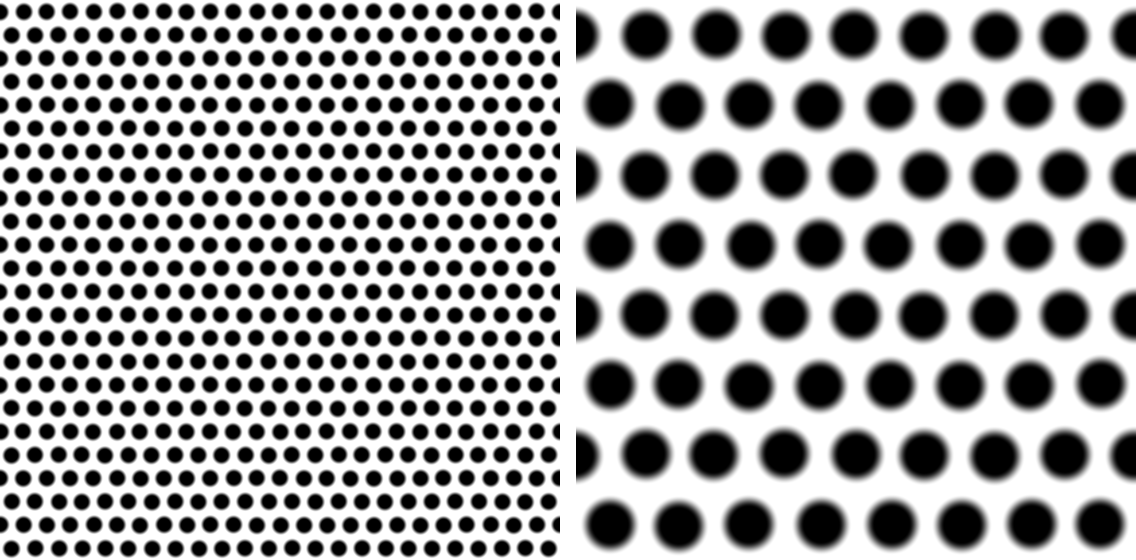
Left: the whole. Right: its middle third, enlarged.
This pattern is drawn by a WebGL 1 fragment shader. Its source:

```glsl
precision highp float;
// Soft black dots on white in 24 staggered rows of 24, every other row shifted
// by half a cell. Each dot is a blurred disc, nudged by a wrapped per-cell hash
// and a slow sideways sway that runs once up the canvas, so the tile is seamless.
uniform vec2 u_resolution;

const float REPEATS = 24.0;

// Two random values in 0..1 for one cell
vec2 hash2(vec2 cell) {
  vec2 q = vec2(dot(cell, vec2(127.1, 311.7)), dot(cell, vec2(269.5, 183.3)));
  return fract(sin(q) * 4375.85);
}

// Distance from p, in cell units, to the centre of its dot
float dotDistance(vec2 p) {
  float row = floor(p.y);
  p.x += 0.5 * mod(row, 2.0);
  vec2 cell = mod(floor(p), REPEATS);

  vec2 nudge = (hash2(cell) - 0.5) * vec2(0.05, 0.04);
  nudge.x += 0.018 * cos(6.2831853 * (cell.y + 0.5) / REPEATS);
  return length(fract(p) - 0.5 - nudge);
}

void main() {
  vec2 p = gl_FragCoord.xy / u_resolution * REPEATS;
  // Blurred rim, never narrower than about a pixel
  float blur = max(0.095, 0.7 * REPEATS / u_resolution.y);
  float shade = smoothstep(0.34 - blur, 0.34 + blur, dotDistance(p));
  gl_FragColor = vec4(vec3(shade), 1.0);
}
```
